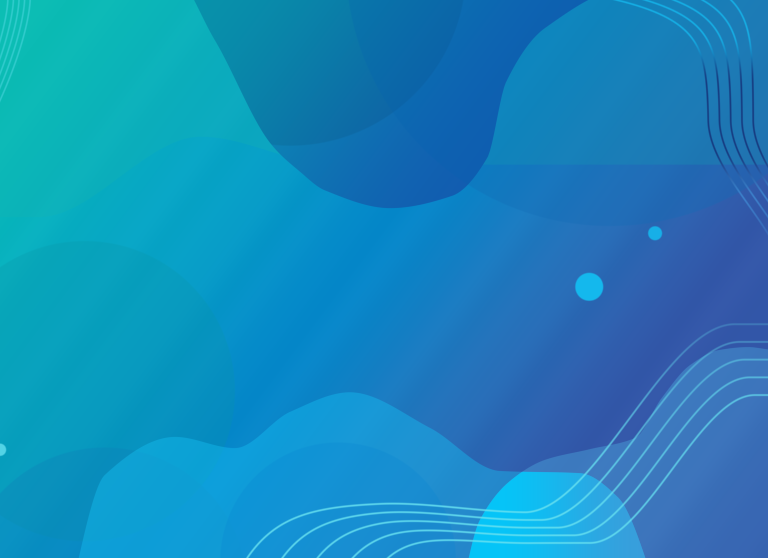
This background is drawn by a WebGL 2 fragment shader. Its source:

```glsl
#version 300 es
precision highp float;
uniform vec2 u_resolution;
out vec4 fragColor;

const int KNOTS = 11;
const vec3 TEAL = vec3(0.03, 0.76, 0.71);
const vec3 AQUA = vec3(0.03, 0.635, 0.78);
const vec3 AZURE = vec3(0.02, 0.53, 0.79);
const vec3 COBALT = vec3(0.14, 0.46, 0.74);
const vec3 INDIGO = vec3(0.20, 0.34, 0.66);
const vec3 SKY = vec3(0.08, 0.72, 0.93);
const vec3 NAVY = vec3(0.08, 0.18, 0.46);
const vec3 PALE = vec3(0.40, 0.88, 0.94);

float secant(vec2 a, vec2 b) {
    return (b.y - a.y) / max(b.x - a.x, 1e-4);
}

// Harmonic mean of neighbouring slopes: keeps the curve free of overshoot
float knotSlope(float before, float after) {
    return before * after > 0.0 ? 2.0 * before * after / (before + after) : 0.0;
}

// Smooth height profile through knots sorted by x
float profile(float x, vec2 knots[KNOTS]) {
    float height = x < knots[0].x ? knots[0].y : knots[KNOTS - 1].y;
    for (int i = 0; i < KNOTS - 1; i++) {
        vec2 a = knots[i], b = knots[i + 1];
        if (x < a.x || x >= b.x) continue;
        float w = b.x - a.x, t = (x - a.x) / w, chord = secant(a, b);
        float ma = knotSlope(secant(knots[max(i - 1, 0)], a), chord);
        float mb = knotSlope(chord, secant(b, knots[min(i + 2, KNOTS - 1)]));
        height = mix(a.y, b.y, t * t * (3.0 - 2.0 * t))
               + w * t * (1.0 - t) * (ma * (1.0 - t) - mb * t);
    }
    return height;
}

// Turns any implicit field into a distance in canvas heights
float toDistance(float field, float px) {
    return field * px / max(length(vec2(dFdx(field), dFdy(field))), 1e-6);
}

float fill(float field, float px) {
    return smoothstep(-0.7 * px, 0.7 * px, toDistance(field, px));
}

float stroke(float field, float width, float px) {
    return 1.0 - smoothstep(0.0, width + 0.6 * px, abs(toDistance(field, px)));
}

float disc(vec2 p, vec2 center, float radius, float px) {
    return smoothstep(-px, px, radius - length(p - center));
}

// Diagonal gradient with faint layered-sine streaks
vec3 backdrop(float t) {
    vec3 c = mix(TEAL, AQUA, smoothstep(0.0, 0.56, t));
    c = mix(c, AZURE, smoothstep(0.48, 0.82, t));
    c = mix(c, COBALT, smoothstep(0.78, 1.10, t));
    c = mix(c, INDIGO, smoothstep(1.0, 1.36, t));
    return c + 0.005 * (sin(t * 47.0) + 0.6 * sin(t * 83.0 + 1.7));
}

void main() {
    float px = 1.0 / u_resolution.y;
    vec2 p = gl_FragCoord.xy * px;
    float diagonal = dot(vec2(p.x, 1.0 - p.y), vec2(0.8, 0.6));
    vec3 color = backdrop(diagonal);

    // Upper left panel and large translucent circles
    float wave = mix(0.611, 0.755, smoothstep(0.07, 0.36, p.x)) - 0.05 * smoothstep(0.36, 0.6, p.x);
    color = mix(color, vec3(0.08, 0.70, 0.69), 0.3 * fill(p.y - wave, px));
    color = mix(color, vec3(0.03, 0.58, 0.65), 0.27 * disc(p, vec2(0.152, 0.299), 0.269, px));
    color = mix(color, vec3(0.05, 0.50, 0.72), 0.35 * disc(p, vec2(0.188, -0.057), 0.255, px));
    float rightDisc = disc(p, vec2(1.093, 1.068), 0.473, px);
    color = mix(color, vec3(0.07, 0.42, 0.71), 0.35 * rightDisc);

    // Dark blob hanging from the top
    float top = profile(p.x, vec2[KNOTS](vec2(0.296, 1.063), vec2(0.385, 0.928), vec2(0.484, 0.744),
        vec2(0.538, 0.692), vec2(0.582, 0.659), vec2(0.699, 0.627), vec2(0.810, 0.649),
        vec2(0.873, 0.717), vec2(0.907, 0.853), vec2(0.977, 0.950), vec2(1.129, 1.022)));
    vec3 shade = mix(vec3(0.03, 0.62, 0.72), vec3(0.07, 0.36, 0.69), smoothstep(0.22, 0.92, diagonal));
    shade *= 1.0 - 0.07 * disc(p, vec2(0.520, 1.054), 0.315, px);
    shade = mix(shade, vec3(0.01, 0.38, 0.69), 0.25 * rightDisc);
    color = mix(color, shade, fill(p.y - top, px));

    // Light blob and right blob along the bottom, with a bright overlap
    float light = fill(profile(p.x, vec2[KNOTS](vec2(0.081, -0.183), vec2(0.188, 0.149), vec2(0.314, 0.217),
        vec2(0.421, 0.197), vec2(0.520, 0.262), vec2(0.627, 0.297), vec2(0.771, 0.233),
        vec2(0.896, 0.156), vec2(1.039, 0.152), vec2(1.108, 0.108), vec2(1.228, -0.147))) - p.y, px);
    float right = fill(profile(p.x, vec2[KNOTS](vec2(0.797, -0.147), vec2(0.860, 0.068), vec2(0.914, 0.138),
        vec2(0.977, 0.176), vec2(1.057, 0.195), vec2(1.138, 0.215), vec2(1.186, 0.287),
        vec2(1.237, 0.346), vec2(1.290, 0.373), vec2(1.341, 0.378), vec2(1.389, 0.373))) - p.y, px);
    color = mix(color, vec3(0.08, 0.75, 0.95), 0.42 * light);
    color = mix(color, vec3(0.03, 0.52, 0.82), 0.3 * light * disc(p, vec2(0.606, -0.004), 0.211, px));
    color = mix(color, vec3(0.30, 0.68, 0.88), right * mix(0.4, 0.15, smoothstep(1.4, 1.7, diagonal)));
    vec3 overlap = mix(vec3(0.02, 0.77, 0.97), vec3(0.22, 0.62, 0.86), smoothstep(0.88, 1.16, p.x));
    color = mix(color, overlap, light * right);

    // Dots
    color = mix(color, SKY, disc(p, vec2(1.056, 0.486), 0.025, px));
    color = mix(color, SKY, 0.9 * disc(p, vec2(1.174, 0.582), 0.0125, px));
    color = mix(color, PALE, 0.8 * disc(p, vec2(0.0, 0.194), 0.011, px));

    // Flowing line families: bottom, upper right, upper left
    float depth = 1.0 - p.y;
    for (int i = 0; i < 5; i++) {
        float k = float(i) / 4.0;
        float arch = mix(0.10, 0.045, k) * exp((mix(0.443, 0.695, k) - p.x) / mix(0.068, 0.05, k));
        float rise = mix(0.337, 0.265, k) * smoothstep(mix(0.94, 1.057, k), mix(1.317, 1.353, k), p.x);
        float flow = mix(0.10, 0.045, k) - arch - 0.018 * smoothstep(0.68, 0.95, p.x) + rise;
        float fade = mix(0.85, mix(0.25, 0.7, k), smoothstep(1.0, 1.3, p.x));
        color = mix(color, PALE, fade * stroke(p.y - flow, 0.0022, px));

        float bend = 1.27 + 0.08 * k - mix(0.165, 0.04, k) * exp(-depth / 0.04)
                   + 0.143 * smoothstep(0.215, 0.52, depth);
        vec3 ink = mix(SKY, NAVY, smoothstep(0.06, 0.15, depth));
        ink = mix(ink, COBALT + 0.12, smoothstep(0.27, 0.36, depth));
        float reach = 0.8 * (1.0 - smoothstep(0.3, 0.5, depth));
        color = mix(color, ink, reach * stroke(p.x - bend, 0.002, px));

        float corner = 0.054 - 0.04 * k - 0.054 * pow(depth / 0.18, 1.5);
        color = mix(color, PALE, 0.4 * stroke(p.x - corner, 0.0018, px));
    }
    fragColor = vec4(color, 1.0);
}
```
